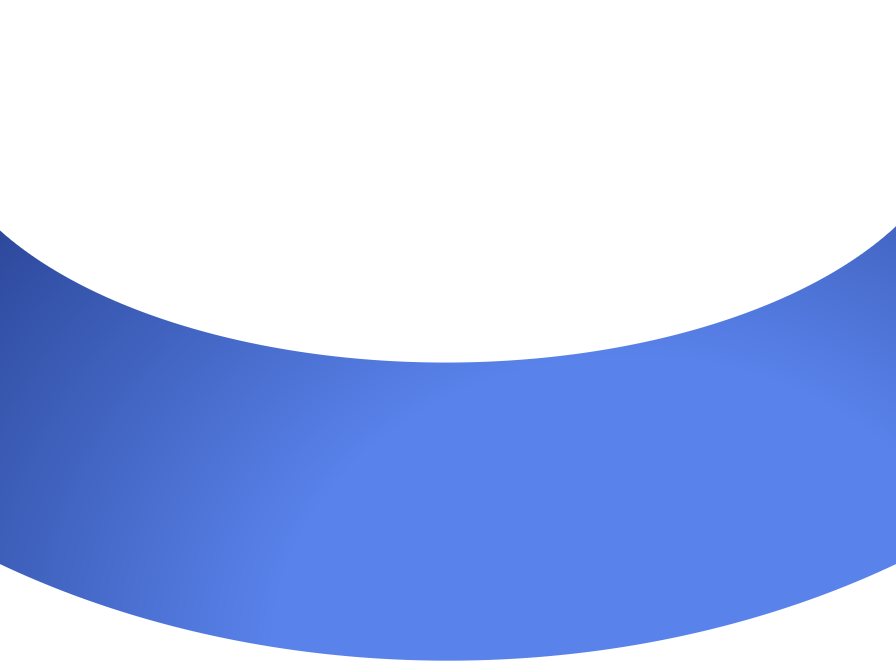
This background is drawn by a Shadertoy shader. Its source:

```glsl
#define INNER_CENTER vec2(0.4974, 0.849)
#define INNER_RADII vec2(0.573, 0.395)
#define OUTER_CENTER vec2(0.5, 0.896)
#define OUTER_RADII vec2(0.913, 0.891)
#define GLOW_CENTER vec2(0.703, 0.018)
#define GLOW_RADII vec2(0.393, 0.439)
#define SHADE_END 2.3
#define LIGHT_BLUE vec3(0.350, 0.512, 0.922)
#define DARK_BLUE vec3(0.175, 0.285, 0.610)
#define PAPER vec3(1.0)

// Antialiased coverage of an axis-aligned ellipse
float ellipseCoverage(vec2 uv, vec2 center, vec2 radii) {
    vec2 q = (uv - center) / radii;
    float r = max(length(q), 1e-4);
    float pixelStep = length(q / (radii * iResolution.xy)) / r;
    return clamp(0.5 - (r - 1.0) / pixelStep, 0.0, 1.0);
}

// Flat light core that darkens linearly outside its rim
vec3 bandColor(vec2 uv) {
    float r = length((uv - GLOW_CENTER) / GLOW_RADII);
    float shade = clamp((r - 1.0) / (SHADE_END - 1.0), 0.0, 1.0);
    return mix(LIGHT_BLUE, DARK_BLUE, shade);
}

void mainImage(out vec4 fragColor, in vec2 fragCoord) {
    vec2 uv = fragCoord / iResolution.xy;

    // The band lies inside the outer curve and outside the inner one
    float outer = ellipseCoverage(uv, OUTER_CENTER, OUTER_RADII);
    float inner = ellipseCoverage(uv, INNER_CENTER, INNER_RADII);
    float band = outer * (1.0 - inner);

    fragColor = vec4(mix(PAPER, bandColor(uv), band), 1.0);
}
```
